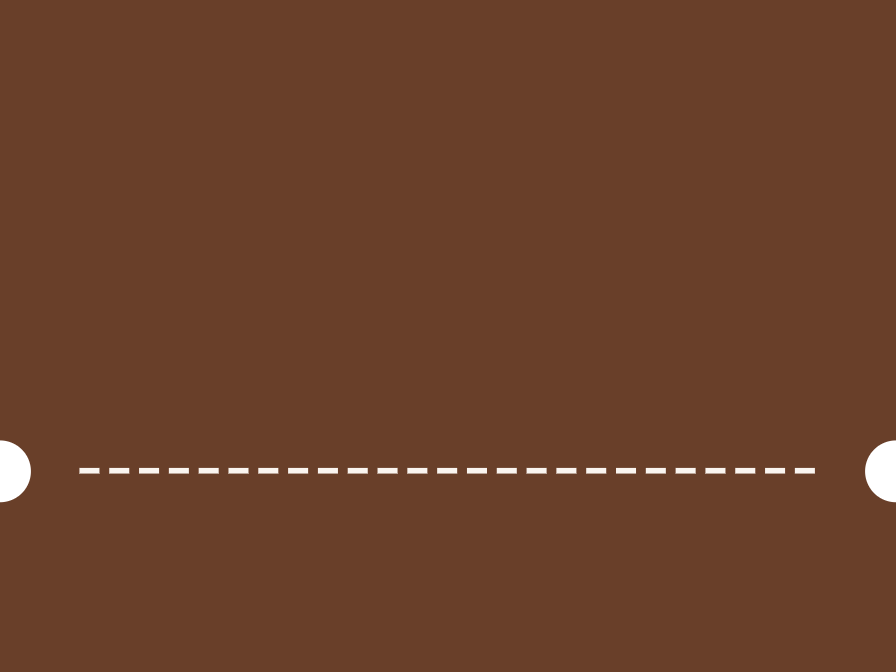
A WebGL 2 fragment shader for this background:

```glsl
#version 300 es
precision highp float;
// Plain brown ticket with a dashed tear line between two round side notches.

#define PAPER_COLOR vec3(0.412, 0.247, 0.161)
#define NOTCH_COLOR vec3(1.0)
#define DASH_COLOR vec3(0.98, 0.96, 0.94)
#define NOTCH_Y 0.2986
#define NOTCH_RADIUS 0.0460
#define LINE_Y 0.2995
#define FIRST_DASH_X 0.1331
#define DASH_PERIOD 0.04436
#define DASH_COUNT 25.0
#define DASH_HALF_SIZE vec2(0.0149, 0.0042)

uniform vec2 u_resolution;
out vec4 fragColor;

float boxDistance(vec2 p, vec2 halfSize) {
    vec2 d = abs(p) - halfSize;
    return length(max(d, 0.0)) + min(max(d.x, d.y), 0.0);
}

// Distance to the nearest dash of a finite row
float dashDistance(vec2 p) {
    float index = floor((p.x - FIRST_DASH_X) / DASH_PERIOD + 0.5);
    index = clamp(index, 0.0, DASH_COUNT - 1.0);
    vec2 center = vec2(FIRST_DASH_X + index * DASH_PERIOD, LINE_Y);
    return boxDistance(p - center, DASH_HALF_SIZE);
}

// Distance to the nearer of the two notches, centered on the side edges
float notchDistance(vec2 p, float width) {
    float edgeX = min(p.x, width - p.x);
    return length(vec2(edgeX, p.y - NOTCH_Y)) - NOTCH_RADIUS;
}

float coverage(float dist, float pixel) {
    return clamp(0.5 - dist / pixel, 0.0, 1.0);
}

void main() {
    // Canvas height is one unit
    float pixel = 1.0 / u_resolution.y;
    vec2 p = gl_FragCoord.xy * pixel;
    float width = u_resolution.x * pixel;

    vec3 color = PAPER_COLOR;
    color = mix(color, DASH_COLOR, coverage(dashDistance(p), pixel));
    color = mix(color, NOTCH_COLOR, coverage(notchDistance(p, width), pixel));
    fragColor = vec4(color, 1.0);
}
```
